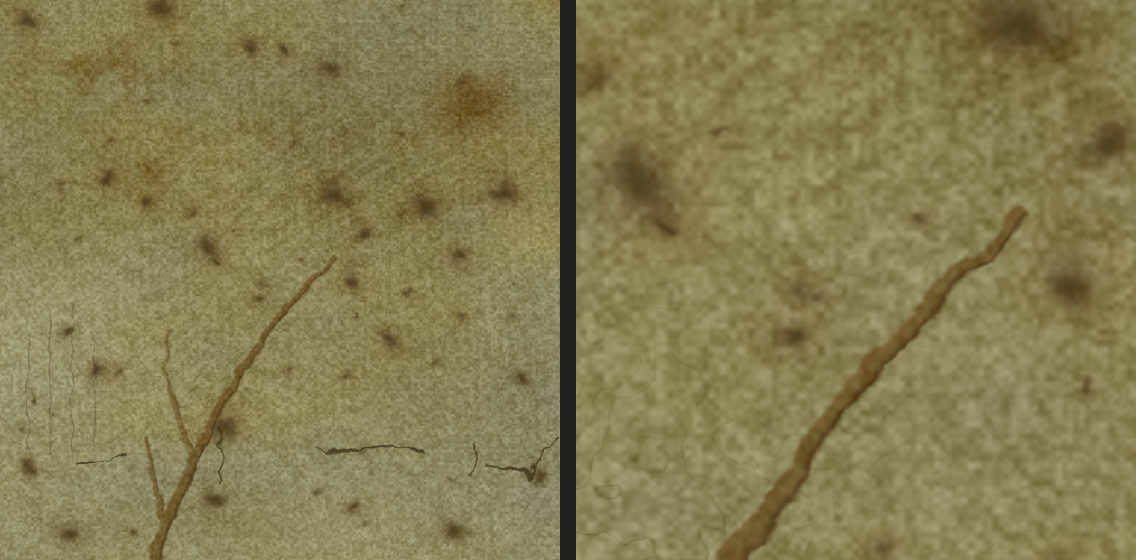
Left, the full canvas; right, a detail of the centre.
Give the GLSL for this texture, as a WebGL 2 fragment shader.

```glsl
#version 300 es
precision highp float;
// Aged olive plaster with fine grain, rust stains, cracks and a forked brown stem.
// Layered value noise sets tone and warmth; curves, segments and hashed
// grid cells add the stem, the cracks and the scattered spots.

uniform vec2 u_resolution;
out vec4 fragColor;

float hash(vec2 p) {
  return fract(sin(dot(p, vec2(127.1, 311.7))) * 43758.5453);
}

float noise(vec2 p) {
  vec2 i = floor(p), f = fract(p);
  f = f * f * (3.0 - 2.0 * f);
  return mix(mix(hash(i), hash(i + vec2(1, 0)), f.x),
             mix(hash(i + vec2(0, 1)), hash(i + vec2(1, 1)), f.x), f.y);
}

// Centred fractal noise, about -0.5 to 0.5.
float fbm(vec2 p) {
  float sum = 0.0, amp = 0.5;
  for (int i = 0; i < 5; i++) {
    sum += amp * (noise(p) - 0.5);
    p = mat2(1.6, 1.2, -1.2, 1.6) * p + 7.3;
    amp *= 0.5;
  }
  return sum;
}

// Distance to a segment, and position along it.
vec2 segment(vec2 p, vec2 a, vec2 b) {
  vec2 d = b - a;
  float h = clamp(dot(p - a, d) / dot(d, d), 0.0, 1.0);
  return vec2(length(p - a - d * h), h);
}

vec2 bezier(vec2 a, vec2 b, vec2 c, vec2 d, float t) {
  float s = 1.0 - t;
  return s * s * s * a + 3.0 * s * s * t * b + 3.0 * s * t * t * c + t * t * t * d;
}

// Tapered curve: x = soft body, y = darker edge on its right side.
vec2 branch(vec2 p, vec2 a, vec2 b, vec2 c, vec2 d, float wide, float thin, float blur) {
  const int STEPS = 18;
  float best = 9.0, along = 0.0, side = 0.0;
  vec2 from = a;
  for (int i = 1; i <= STEPS; i++) {
    vec2 to = bezier(a, b, c, d, float(i) / float(STEPS));
    vec2 s = segment(p, from, to);
    if (s.x < best) {
      best = s.x;
      along = (float(i) - 1.0 + s.y) / float(STEPS);
      vec2 dir = normalize(to - from), q = p - from;
      side = q.x * dir.y - q.y * dir.x;
    }
    from = to;
  }
  float w = mix(wide, thin, along);
  float body = 1.0 - smoothstep(w - blur, w + blur, best);
  return vec2(body, body * smoothstep(0.0, w, side));
}

float crack(vec2 p, vec2 a, vec2 b, float width, float blur) {
  vec2 s = segment(p, a, b);
  float w = width * (0.35 + 1.3 * noise(p * 45.0));
  return 1.0 - smoothstep(w - blur, w + blur, s.x);
}

// Scattered spots: x = dark core, y = rusty halo.
vec2 spots(vec2 p, float scale, float density) {
  vec2 g = p * scale, cell = floor(g), sum = vec2(0);
  for (int y = -1; y <= 1; y++)
    for (int x = -1; x <= 1; x++) {
      vec2 id = cell + vec2(x, y);
      vec2 centre = id + vec2(hash(id + 3.1), hash(id + 8.7));
      float r = mix(0.06, 0.2, hash(id + 5.3));
      float d = length((g - centre) * vec2(0.85, 1.0)) / r;
      sum += step(hash(id), density) * vec2(exp(-d * d * 1.6), exp(-d * d * 0.25));
    }
  return min(sum, 1.0);
}

float blob(vec2 p, vec2 centre, vec2 size) {
  vec2 d = (p - centre) / size;
  return exp(-dot(d, d));
}

void main() {
  vec2 uv = gl_FragCoord.xy / u_resolution;
  float px = 1.0 / min(u_resolution.x, u_resolution.y);
  vec2 rough = uv + 0.018 * vec2(fbm(uv * 38.0), fbm(uv * 38.0 + 40.0));
  vec2 ragged = uv + 0.045 * vec2(fbm(uv * 22.0 + 9.0), fbm(uv * 22.0 + 70.0));

  // Broad tone and warmth: browner above, paler below.
  float cloud = fbm(uv * vec2(3.0, 5.0) + 2.0);
  float upper = smoothstep(0.48, 0.68, uv.y) * (1.0 - 0.5 * smoothstep(0.85, 1.0, uv.y));
  float tone = 0.4 + 1.6 * cloud - 0.65 * upper + 0.5 * blob(uv, vec2(0.1, 0.38), vec2(0.3, 0.17));
  float warmth = 0.15 + 2.2 * fbm(uv * vec2(4.0, 7.0) + 31.0) + 0.35 * upper;

  // Fine grain, slanted strokes and a web of hairline cracks.
  float grain = noise(uv * 190.0) + 0.8 * noise(uv * 290.0 + 17.0) - 0.9;
  tone += 1.9 * grain + 1.5 * fbm(uv * 60.0);
  vec2 slant = mat2(0.9, -0.44, 0.44, 0.9) * uv;
  tone += 1.7 * (noise(slant * vec2(24.0, 125.0)) - 0.5) * blob(uv, vec2(0.62, 0.66), vec2(0.24, 0.13));
  float web = 1.0 - smoothstep(0.0, 0.07, abs(noise(ragged * 62.0) - 0.5));
  tone -= web * (0.25 + 0.9 * blob(uv, vec2(0.34, 0.31), vec2(0.13, 0.12)));

  // Rust stains, broken up by noise.
  float patches = smoothstep(-0.12, 0.25, fbm(uv * 26.0 + 5.0));
  float rust = 1.1 * blob(ragged, vec2(0.845, 0.81), vec2(0.045, 0.043))
             + 0.35 * blob(ragged, vec2(0.85, 0.81), vec2(0.10, 0.07))
             + patches * (0.9 * blob(uv, vec2(0.19, 0.87), vec2(0.13, 0.06))
             + 1.2 * blob(uv, vec2(0.27, 0.70), vec2(0.03, 0.04))
             + 0.6 * blob(uv, vec2(0.58, 0.76), vec2(0.22, 0.05)));
  vec2 marks = spots(ragged, 8.0, 0.32) + 0.7 * spots(ragged + 3.0, 19.0, 0.1);
  rust += 0.5 * marks.y;

  // Cracks and faint vertical hairlines.
  float blur = 0.7 * px + 0.0006;
  float cracks = crack(ragged, vec2(0.56, 0.202), vec2(0.75, 0.198), 0.0021, blur)
               + crack(ragged, vec2(0.86, 0.165), vec2(0.94, 0.157), 0.0028, blur)
               + crack(ragged, vec2(0.94, 0.157), vec2(0.995, 0.21), 0.0022, blur)
               + crack(ragged, vec2(0.13, 0.178), vec2(0.22, 0.183), 0.0017, blur)
               + crack(ragged, vec2(0.39, 0.14), vec2(0.39, 0.24), 0.0014, blur)
               + crack(ragged, vec2(0.84, 0.155), vec2(0.845, 0.205), 0.0014, blur);
  for (int i = 0; i < 4; i++) {
    float x = 0.05 + 0.04 * float(i), top = 0.36 + 0.12 * hash(vec2(i, 4));
    cracks += 0.45 * crack(rough, vec2(x, 0.18), vec2(x, top), 0.0009, blur);
  }

  // Forked stem.
  float soft = px + 0.0015;
  vec2 stem = branch(rough, vec2(0.272, -0.01), vec2(0.31, 0.13), vec2(0.45, 0.42), vec2(0.60, 0.54), 0.0115, 0.004, soft);
  stem = max(stem, 0.8 * branch(rough, vec2(0.342, 0.19), vec2(0.32, 0.27), vec2(0.28, 0.32), vec2(0.303, 0.41), 0.0065, 0.002, soft));
  stem = max(stem, 0.9 * branch(rough, vec2(0.29, 0.08), vec2(0.28, 0.12), vec2(0.268, 0.17), vec2(0.265, 0.215), 0.0065, 0.003, soft));

  // Colour: tone and warmth axes around olive, then the marks on top.
  vec3 color = vec3(0.535, 0.515, 0.358) + tone * vec3(0.056, 0.060, 0.065)
             + warmth * vec3(0.018, 0.0, -0.045);
  color -= min(rust, 1.3) * vec3(0.075, 0.125, 0.135);
  color = mix(color, vec3(0.25, 0.19, 0.08), 0.75 * min(marks.x, 1.0));
  color = mix(color, vec3(0.24, 0.19, 0.09), 0.8 * min(cracks, 1.0));
  vec3 bark = mix(vec3(0.43, 0.33, 0.15), vec3(0.28, 0.20, 0.07), stem.y) + 0.07 * grain;
  color = mix(color, bark, 0.88 * stem.x);
  fragColor = vec4(clamp(color, 0.0, 1.0), 1.0);
}
```
